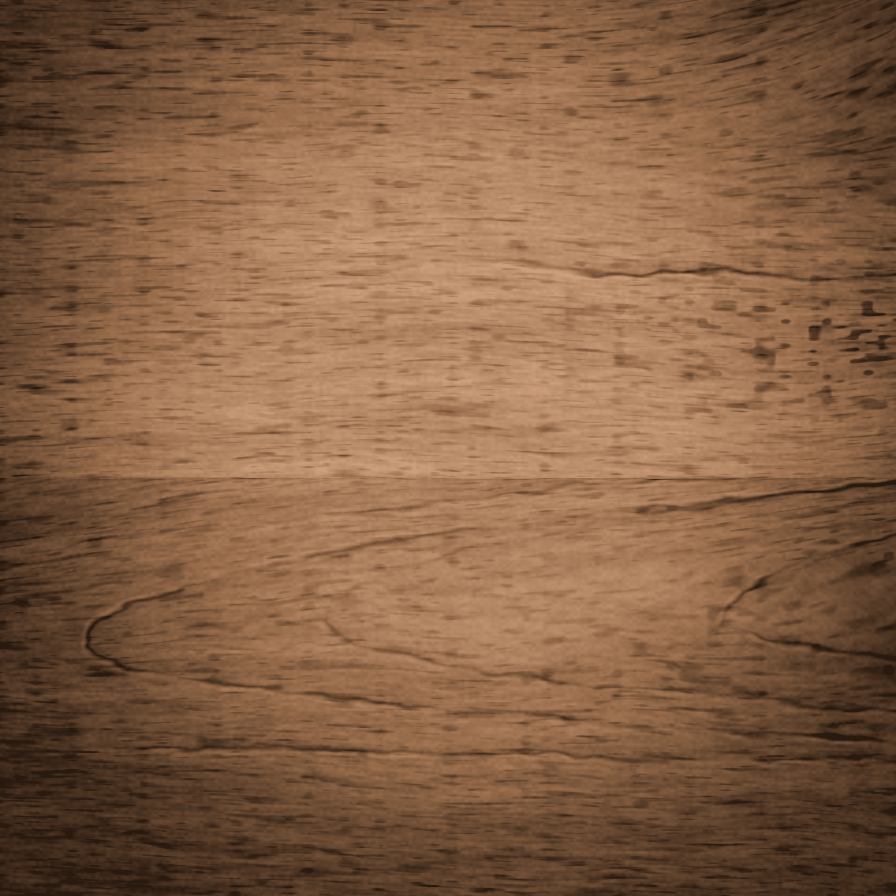
Give the GLSL for this texture, as a three.js fragment shader.

```glsl
varying vec2 vUv;

const vec3 DARK = vec3(0.16, 0.10, 0.06);
const vec3 MID = vec3(0.59, 0.42, 0.29);
const vec3 LIGHT = vec3(0.80, 0.62, 0.48);
const float SEAM_Y = 0.466;
const float BASE_TONE = 0.89;
const float LOWER_SHADE = 0.09;
const vec2 GLOW_CENTER = vec2(0.52, 0.56);
const vec2 GLOW_SIZE = vec2(0.60, 0.60);
const float VIGNETTE = 0.77;
const float PORE_DEPTH = 0.24;
const float VEIN_DEPTH = 0.22;
const float VEIN_WIDTH = 0.0025;

float hash(vec2 p) {
  return fract(sin(dot(p, vec2(127.1, 311.7))) * 43758.5453);
}

float noise(vec2 p) {
  vec2 i = floor(p);
  vec2 f = fract(p);
  f = f * f * (3.0 - 2.0 * f);
  return mix(mix(hash(i), hash(i + vec2(1.0, 0.0)), f.x),
             mix(hash(i + vec2(0.0, 1.0)), hash(i + vec2(1.0, 1.0)), f.x), f.y);
}

float fbm(vec2 p) {
  float sum = 0.0;
  float gain = 0.5;
  for (int i = 0; i < 4; i++) {
    sum += gain * noise(p);
    p = p * 2.03 + 17.3;
    gain *= 0.5;
  }
  return sum;
}

// Dark line with a pale rim just below it, from a signed distance
float vein(float d) {
  float core = exp(-pow(d / VEIN_WIDTH, 2.0));
  float halo = exp(-abs(d) / (VEIN_WIDTH * 4.0));
  float rim = exp(-pow((d + VEIN_WIDTH * 2.2) / VEIN_WIDTH, 2.0));
  return core + 0.35 * halo - 0.5 * rim;
}

// Parabolic growth ring opening to the right; spread holds upper and lower width
float arch(vec2 p, vec2 apex, vec2 spread) {
  vec2 q = p - apex;
  float k = q.y > 0.0 ? spread.x : spread.y;
  float f = q.x - q.y * q.y / (k * k);
  return f / length(vec2(1.0, 2.0 * q.y / (k * k)));
}

void main() {
  vec2 p = vUv;
  float lower = 1.0 - smoothstep(-0.0015, 0.0015, p.y - SEAM_Y);

  // Grain flow: gentle waves, bent in the top right, tilted on the lower plank
  vec2 g = p;
  g.y += 0.035 * (fbm(p * vec2(2.5, 4.0) + 3.0) - 0.5);
  float corner = max(p.x - 0.6, 0.0);
  g.y -= 0.55 * corner * corner * smoothstep(0.72, 1.0, p.y);
  g.y -= lower * 0.10 * p.x * smoothstep(0.22, 0.42, p.y);
  g.y += lower * 0.03 * p.x * (1.0 - smoothstep(0.10, 0.28, p.y));

  // Broad bands and fine fibres
  float tone = BASE_TONE - LOWER_SHADE * lower * smoothstep(0.10, 0.42, p.y);
  tone += 0.20 * (fbm(g * vec2(1.8, 22.0)) - 0.48);
  tone += 0.18 * (fbm(g * vec2(7.0, 85.0) + 9.0) - 0.48);
  tone += 0.13 * (noise(g * vec2(50.0, 330.0)) - 0.5);
  tone += 0.09 * (noise(p * vec2(240.0, 290.0)) - 0.5);

  // Short dark pores in layers of growing fineness
  float density = 0.5 + 0.7 * fbm(g * vec2(3.0, 11.0) + 31.0);
  float pores = 0.0;
  for (int i = 0; i < 3; i++) {
    float s = 1.0 + 0.45 * float(i);
    float n = noise(g * vec2(26.0, 170.0) * s + 41.0 * float(i));
    pores += smoothstep(0.70, 0.98, n) * density;
  }
  tone -= PORE_DEPTH * pores * mix(1.0, 0.75, lower);

  // Coarse flecks on the right of the upper plank
  float fleckZone = smoothstep(0.52, 0.95, p.x) * exp(-pow((p.y - 0.62) / 0.09, 2.0));
  tone -= 0.38 * fleckZone * smoothstep(0.62, 0.88, noise(g * vec2(65.0, 150.0) + 5.0));

  // Cathedral rings and long veins of the lower plank
  vec2 q = p;
  q += 0.020 * (vec2(fbm(p * vec2(9.0, 22.0)), fbm(p * vec2(10.0, 20.0) + 50.0)) - 0.47);
  q.y += 0.007 * (noise(p * vec2(42.0, 110.0)) - 0.5);
  float rings = vein(arch(q, vec2(0.10, 0.285), vec2(0.185, 0.120)));
  rings += 0.7 * vein(arch(q, vec2(0.36, 0.310), vec2(0.190, 0.130)));
  rings += 0.9 * vein(arch(q, vec2(0.81, 0.300), vec2(0.240, 0.070)));
  rings += 0.8 * vein(q.y - 0.385 - 0.11 * q.x) * smoothstep(0.0, 0.25, p.x);
  rings += 0.8 * vein(q.y - 0.172 + 0.024 * q.x);
  float broken = smoothstep(0.25, 0.65, noise(g * vec2(16.0, 55.0) + 12.0));
  tone -= VEIN_DEPTH * lower * rings * (0.3 + 0.8 * broken);

  // Crack and faint veins of the upper plank
  float crackY = 0.69 + 0.025 * exp(6.0 * (0.5 - p.x));
  float upper = 1.6 * vein(q.y - crackY) * smoothstep(0.46, 0.66, p.x);
  upper += 0.6 * vein(q.y - 0.755 + 0.02 * p.x) * (1.0 - smoothstep(0.2, 0.4, p.x));
  upper += 0.4 * vein(q.y - 0.850 + 0.02 * p.x * p.x);
  tone -= VEIN_DEPTH * (1.0 - lower) * upper * (0.4 + 0.6 * broken);

  // Seam between the planks
  float seam = exp(-pow((p.y - SEAM_Y) / 0.002, 2.0));
  tone -= 0.10 * seam * (0.4 + noise(vec2(p.x * 20.0, 2.0)));

  // Vignette, then tone to colour
  float edge = smoothstep(0.3, 1.2, length((p - GLOW_CENTER) / GLOW_SIZE));
  tone = clamp(tone - VIGNETTE * edge, 0.0, 1.0);
  vec3 color = mix(DARK, MID, min(tone / 0.6, 1.0));
  color = mix(color, LIGHT, max(tone - 0.6, 0.0) / 0.4);
  gl_FragColor = vec4(color, 1.0);
}
```
